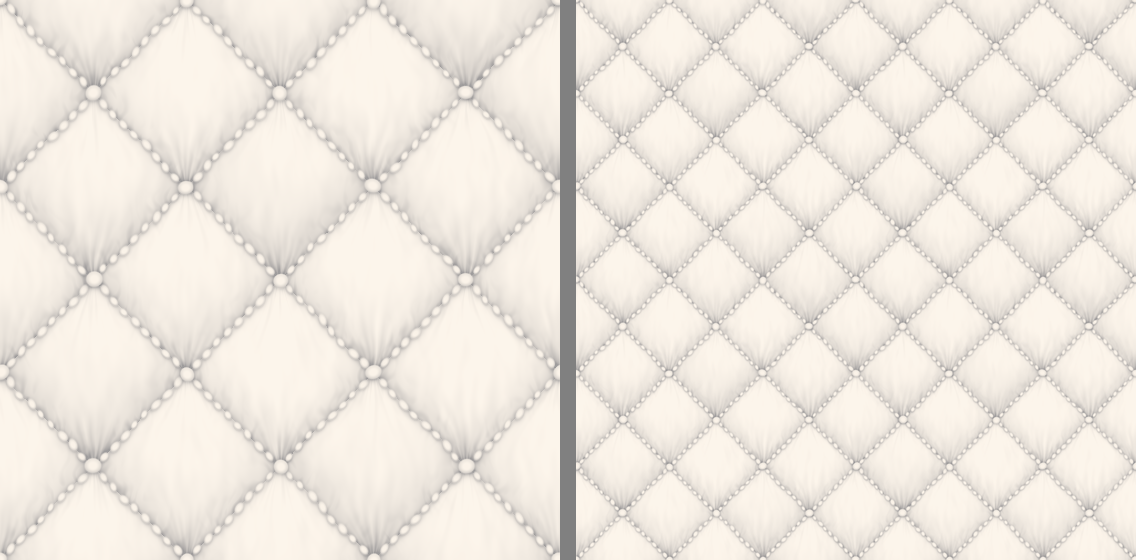
Left: one tile. Right: repeated 2 by 2.
This texture is drawn by a Shadertoy shader. Its source:

```glsl
// Tufted cream quilt: soft diamond cushions lit from above, with beaded
// seams and a round button at every crossing. All parts blend into a single
// shade value, mapped from cream to grey; a wrapped lattice makes it tile.
#define REPEATS 3.0              // diamonds across and down
#define BEADS 9.0                // bead slots along one seam
#define BEAD_SIZE vec2(0.031, 0.019)
#define BUTTON_SIZE vec2(0.041, 0.039)
#define CREAM vec3(0.99, 0.96, 0.92)
#define GREY vec3(0.62, 0.61, 0.61)
#define LOWER_SHADE 0.36         // depth of the shade at lower edges
#define LOWER_WIDTH 0.15         // reach of that shade
#define FOLDS 0.24               // strength of cloth folds
#define PUCKERS 0.75             // strength of creases at the seams
#define WOBBLE 0.016             // unevenness of the seams

vec2 wrap(vec2 id, float period) {
    return floor(mod(id + 0.5, period));
}

vec2 hash2(vec2 p) {
    vec3 q = fract(p.xyx * vec3(0.1031, 0.1030, 0.0973));
    q += dot(q, q.yzx + 33.33);
    return fract((q.xx + q.yz) * q.zy);
}

float corner(vec2 cell, vec2 offset, float period) {
    float angle = 6.2832 * hash2(wrap(cell, period) + 7.0).x;
    return dot(vec2(cos(angle), sin(angle)), offset);
}

// Gradient noise that repeats after a whole number of cells
float noise(vec2 p, float period) {
    vec2 i = floor(p), f = p - i, o = vec2(1.0, 0.0);
    vec2 t = f * f * f * (f * (f * 6.0 - 15.0) + 10.0);
    return mix(mix(corner(i, f, period), corner(i + o, f - o, period), t.x),
               mix(corner(i + o.yx, f - o.yx, period), corner(i + 1.0, f - 1.0, period), t.x), t.y);
}

// Lays a rounded ellipse with a contact shadow over the shade
float dome(float shade, vec2 d, vec2 size, vec2 axis, float pixel) {
    vec2 across = vec2(-axis.y, axis.x), drop = d + vec2(0.0, 0.007);
    float k = length(vec2(dot(d, axis), dot(d, across)) / size);
    float ks = length(vec2(dot(drop, axis), dot(drop, across)) / size);
    shade += 0.26 * exp(-3.0 * max(ks - 1.0, 0.0));
    float light = clamp(0.5 + 0.5 * d.y / size.x, 0.0, 1.0);
    float face = 0.02 + smoothstep(0.35, 1.1, k) * mix(0.46, 0.14, light);
    float cover = 1.0 - smoothstep(-pixel, pixel, (k - 1.0) * size.y);
    return mix(shade, face, cover);
}

// Cushion shading; side.x and side.y run from 0 to 1 between opposite seams
float cushion(vec2 side, vec2 q, vec2 seed) {
    vec2 lower = vec2(side.x, 1.0 - side.y), upper = 1.0 - lower;
    float nearLower = min(lower.x, lower.y), nearUpper = min(upper.x, upper.y);
    float reach = LOWER_WIDTH * mix(0.75, 1.3, seed.x);
    float shade = LOWER_SHADE * (exp(-lower.x / reach) + exp(-lower.y / reach));
    shade += 0.13 * exp(-nearUpper / 0.045);

    // Folds fanning out of the top and bottom corners
    vec2 top = vec2(q.x, 0.5 - q.y), bottom = vec2(q.x, 0.5 + q.y);
    float rt = length(top), rb = length(bottom);
    vec2 shift = floor(seed * 50.0);
    float fanTop = noise(vec2(atan(top.x, top.y + 0.04) * 9.0, rt * 4.0) + shift, 64.0);
    float fanBottom = noise(vec2(atan(bottom.x, bottom.y + 0.04) * 8.0, rb * 5.0) + shift.yx, 64.0);
    shade += FOLDS * max(fanTop, 0.0) * exp(-rt / 0.3);
    shade += 2.4 * FOLDS * fanBottom * exp(-rb / 0.17) + 0.25 * exp(-rb / 0.06);

    // Soft vertical folds and short creases pulled in by the stitching
    float sway = 0.5 * noise(q * 7.0 + shift, 64.0);
    float fold = noise(vec2(q.x * 17.0 + sway, q.y * 3.5) + shift.yx + 9.0, 64.0);
    float crease = noise(vec2(q.x * 27.0 + sway * 3.0, q.y * 13.0) + shift + 21.0, 64.0);
    shade += 0.45 * FOLDS * fold * (0.3 + exp(-nearLower / 0.2));
    shade += PUCKERS * max(crease, 0.0) * (exp(-nearLower / 0.065) + 0.4 * exp(-nearUpper / 0.05));
    return max(shade - 0.02, 0.0);
}

void mainImage(out vec4 fragColor, in vec2 fragCoord) {
    vec2 p = REPEATS * fragCoord / iResolution.xy;
    float pixel = REPEATS / iResolution.y;
    p += WOBBLE * vec2(noise(p * 4.0, 4.0 * REPEATS), noise(p * 4.0 + 5.0, 4.0 * REPEATS));

    // Diagonal lattice: seams lie on whole numbers of either coordinate
    vec2 lattice = vec2(p.x + p.y, p.x - p.y), cell = floor(lattice);
    vec2 middle = vec2(cell.x + cell.y + 1.0, cell.x - cell.y);
    vec2 seed = hash2(wrap(middle, 2.0 * REPEATS) + 3.0);
    float shade = cushion(lattice - cell, p - 0.5 * middle, seed);

    // Groove under the beads
    vec2 gap = abs(lattice - round(lattice));
    shade += 0.16 * exp(-pow(min(gap.x, gap.y) / 0.026, 2.0));

    // Beads along both seam directions, tilted towards the vertical
    for (int s = 0; s < 2; s++) {
        for (int j = -1; j <= 1; j++) {
            vec2 alongSeam = round(lattice * BEADS) + float(j);
            vec2 seam = round(lattice) * BEADS;
            vec2 id = s == 0 ? vec2(seam.x, alongSeam.y) : vec2(alongSeam.x, seam.y);
            vec2 grid = vec2(id.x + id.y, id.x - id.y);
            vec2 h = hash2(wrap(grid, 2.0 * BEADS * REPEATS));
            float tilt = 0.95 + 0.4 * (h.x - 0.5);
            vec2 axis = vec2(cos(tilt), s == 0 ? -sin(tilt) : sin(tilt));
            vec2 d = p - grid / (2.0 * BEADS) - 0.012 * (h.yx - 0.5);
            shade = dome(shade, d, BEAD_SIZE * mix(0.78, 1.12, h.y), axis, pixel);
        }
    }

    // Button at the nearest crossing
    vec2 knot = round(lattice), knotGrid = vec2(knot.x + knot.y, knot.x - knot.y);
    vec2 h = hash2(wrap(knotGrid, 2.0 * REPEATS) + 11.0);
    vec2 d = p - 0.5 * knotGrid - 0.014 * (h - 0.5);
    shade = dome(shade, d, BUTTON_SIZE * (0.93 + 0.14 * h.yx), vec2(1.0, 0.0), pixel);

    fragColor = vec4(mix(CREAM, GREY, clamp(shade, 0.0, 1.0)), 1.0);
}
```
